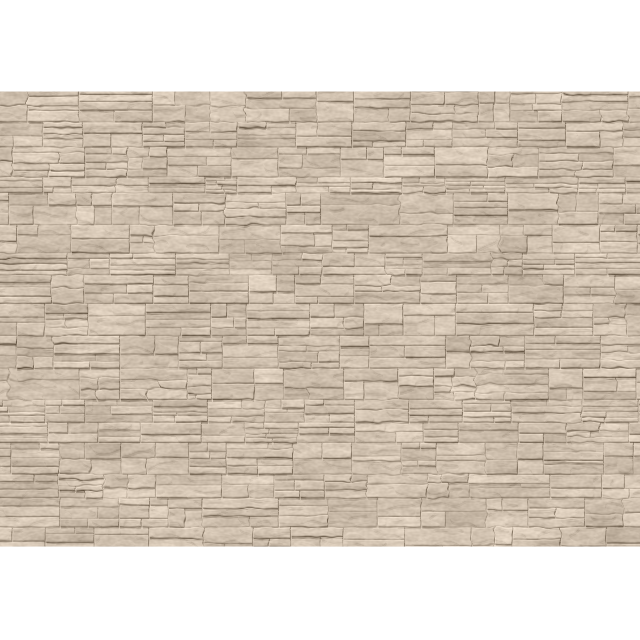
Reproduce this texture procedurally as a WebGL 1 fragment shader.

```glsl
precision highp float;
// Draws a wall of thin, split, beige ledge stones between two white margins.
uniform vec2 u_resolution;

const float WALL_BOTTOM = 0.146;
const float WALL_TOP = 0.857;
const float BAND_HEIGHT = 0.043;   // a band holds two to four courses
const float CELL_WIDTH = 0.083;
const float CUT_JITTER = 0.6;
const float BEVEL = 0.0018;
const vec2 LIGHT_STEP = vec2(-0.0005, 0.0014);
const vec2 SHADOW_STEP = vec2(-0.001, 0.0042);
const vec3 STONE = vec3(0.825, 0.766, 0.696);
const vec3 MARGIN = vec3(1.0);
const float ENDLESS = 10000.0;

float hash(vec2 p) {
  vec3 q = fract(p.xyx * 0.1031);
  q += dot(q, q.yzx + 33.33);
  return fract((q.x + q.y) * q.z);
}

float cornerSlope(vec2 corner, vec2 offset) {
  float angle = 6.2832 * hash(corner);
  return dot(vec2(cos(angle), sin(angle)), offset);
}

// Gradient noise, roughly -0.7 to 0.7
float noise(vec2 p) {
  vec2 i = floor(p);
  vec2 f = p - i;
  vec2 s = f * f * f * (f * (f * 6.0 - 15.0) + 10.0);
  vec2 e = vec2(1.0, 0.0);
  float low = mix(cornerSlope(i, f), cornerSlope(i + e.xy, f - e.xy), s.x);
  float high = mix(cornerSlope(i + e.yx, f - e.yx), cornerSlope(i + e.xx, f - e.xx), s.x);
  return mix(low, high, s.y);
}

// Irregular cuts; the outer cuts of a group of count pieces stay fixed
float cut(float i, float seed, float count) {
  float inner = step(0.75, mod(i + 0.5, count));
  return i + inner * CUT_JITTER * (hash(vec2(i, seed)) - 0.5);
}

// Start, end and index of the piece that holds x
vec3 span(float x, float seed, float count) {
  float i = floor(x + 0.5);
  i -= 1.0 - step(cut(i, seed, count), x);
  return vec3(cut(i, seed, count), cut(i + 1.0, seed, count), i);
}

// Relief height, joint bevel and tone of the stone at p
vec3 stone(vec2 p) {
  // Chipped outlines
  float rough = smoothstep(0.0, 0.4, noise(p * 14.0));
  vec2 chip = vec2(noise(p * vec2(70.0, 90.0)), noise(p * vec2(45.0, 110.0) + 40.0));
  p += chip * mix(0.001, 0.006, rough) * vec2(1.0, 0.75);

  // Bands, then cells along each band
  float y = p.y / BAND_HEIGHT;
  vec3 band = span(y, 3.0, ENDLESS);
  float x = p.x / CELL_WIDTH + 7.0 * hash(vec2(band.z, 5.0));
  vec3 cell = span(x, band.z + 11.0, ENDLESS);
  float seed = 500.0 * hash(vec2(cell.z, band.z));

  // Courses in the cell, some broken in two
  float courses = 2.0 + floor(2.5 * hash(vec2(seed, 1.0)));
  float rowScale = courses / (band.y - band.x);
  float v = (y - band.x) * rowScale;
  vec3 course = span(v, seed, courses);
  float pieces = 1.0 + step(0.6, hash(vec2(seed, course.z + 20.0)));
  float pieceScale = pieces / (cell.y - cell.x);
  float u = (x - cell.x) * pieceScale;
  vec3 piece = span(u, seed + course.z + 0.5, pieces);

  float edgeX = min(u - piece.x, piece.y - u) * CELL_WIDTH / pieceScale;
  float edgeY = min(v - course.x, course.y - v) * BAND_HEIGHT / rowScale;
  float bevel = smoothstep(0.0, BEVEL, min(edgeX, edgeY));

  // Split faces with ledges and fine layers
  vec2 id = vec2(seed + 17.0 * course.z, piece.z);
  float ledge = smoothstep(-0.03, 0.03, noise(p * vec2(24.0, 62.0) + seed));
  float height = mix(0.15, 1.0, hash(id)) + 0.22 * (ledge - 0.5);
  height += 0.2 * noise(p * vec2(60.0, 190.0));
  return vec3(height * bevel, bevel, (hash(id + 5.0) - 0.5) * bevel);
}

void main() {
  vec2 p = gl_FragCoord.xy / u_resolution;
  vec3 here = stone(p);

  // Light from above, cast shadows and dark joints
  float slope = stone(p - LIGHT_STEP).x - stone(p + LIGHT_STEP).x;
  float shadow = max(0.0, stone(p + SHADOW_STEP).x - here.x);
  float shade = 0.07 * clamp(slope, 0.0, 0.8) - 0.13 * clamp(-slope, 0.0, 1.0);
  shade -= 0.2 * shadow + 0.09 * (1.0 - here.y);

  // Stone tones, stains and grain
  shade += 0.085 * here.z;
  shade += 0.07 * noise(p * vec2(9.0, 16.0)) + 0.06 * noise(p * vec2(35.0, 90.0) + 70.0);
  shade += 0.05 * noise(p * vec2(150.0, 260.0));

  // White margins above and below
  float soft = 0.7 / u_resolution.y;
  float wall = smoothstep(-soft, soft, min(p.y - WALL_BOTTOM, WALL_TOP - p.y));
  gl_FragColor = vec4(mix(MARGIN, STONE + shade, wall), 1.0);
}
```
